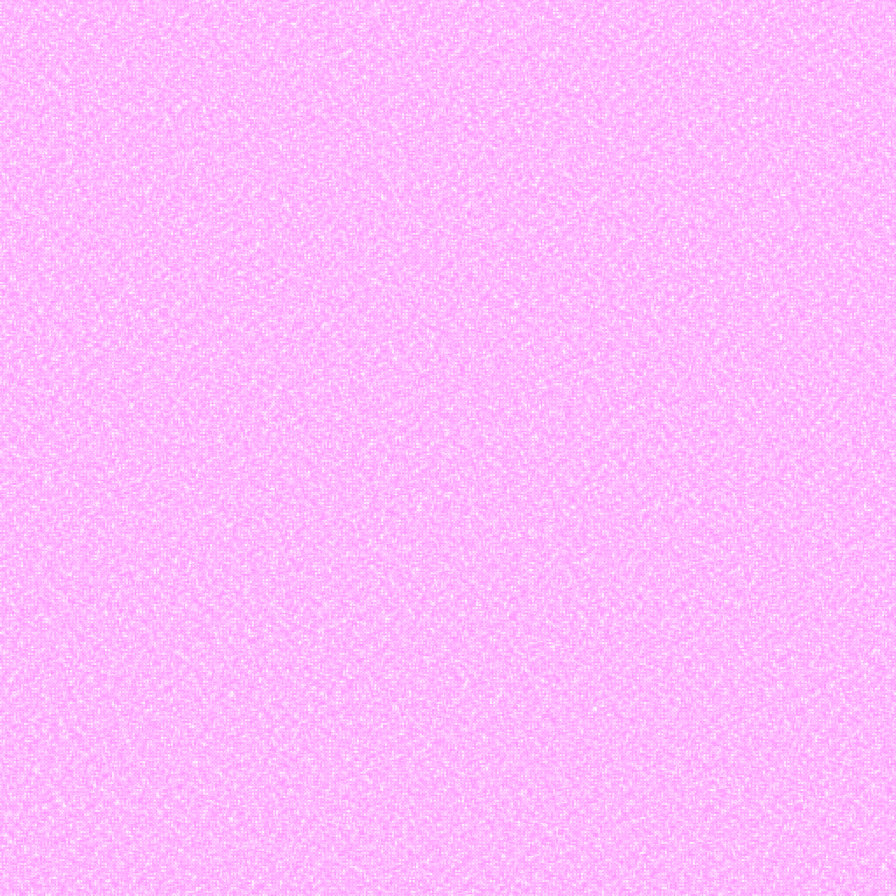
This texture is drawn by a WebGL 1 fragment shader. Its source:

```glsl
precision highp float;
// Fine pink woven cloth with short pale slubs along both thread directions.

uniform vec2 u_resolution;

vec2 gradientAt(vec2 p) {
  vec2 q = fract(p * vec2(0.1031, 0.1097));
  q += dot(q, q.yx + 33.33);
  float angle = 6.2832 * fract((q.x + q.y) * q.x * 17.13);
  return vec2(cos(angle), sin(angle));
}

float gradientNoise(vec2 p) {
  vec2 i = floor(p);
  vec2 f = fract(p);
  vec2 u = f * f * f * (f * (f * 6.0 - 15.0) + 10.0);
  float a = dot(gradientAt(i), f);
  float b = dot(gradientAt(i + vec2(1.0, 0.0)), f - vec2(1.0, 0.0));
  float c = dot(gradientAt(i + vec2(0.0, 1.0)), f - vec2(0.0, 1.0));
  float d = dot(gradientAt(i + 1.0), f - 1.0);
  return mix(mix(a, b, u.x), mix(c, d, u.x), u.y);
}

// Paleness along one thread: a slice on a lattice row averages to zero,
// and a scrambled offset keeps neighbouring threads out of step.
float slub(float along, float thread, float seed) {
  float offset = fract(thread * thread * 0.618 + thread * 0.37);
  return gradientNoise(vec2(along * 100.0 + offset + seed, thread));
}

void main() {
  vec2 uv = gl_FragCoord.xy / min(u_resolution.x, u_resolution.y);
  vec2 threads = uv * 512.0;
  vec2 cell = floor(threads);

  // Plain weave: crossings alternate between weft and warp on top
  vec2 ridge = sin(threads * 3.14159);
  float crossing = ridge.x * ridge.y;
  float weft = slub(uv.x, cell.y, 17.0) * (1.0 + 0.4 * crossing);
  float warp = slub(uv.y, cell.x, 253.0) * (1.0 - 0.4 * crossing);

  // Staggered pale dots over a fainter square grid
  float relief = 0.042 * crossing + 0.02 * (ridge.x + ridge.y);

  float grain = gradientNoise(uv * 236.0 + 41.7);
  float tone = relief + 0.22 * weft + 0.2 * warp + 0.1 * grain;
  float paleness = 0.72 + tone + 1.4 * tone * tone;
  gl_FragColor = vec4(1.0, clamp(paleness, 0.59, 0.95), 1.0, 1.0);
}
```
